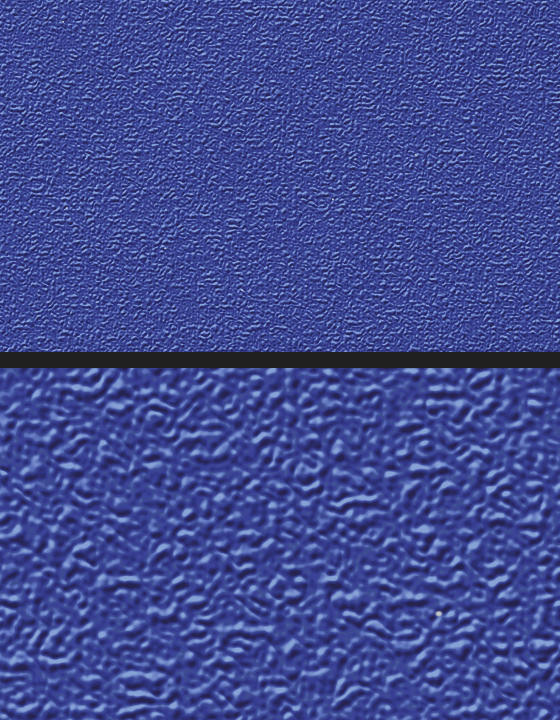
Top: the whole. Bottom: its middle third, enlarged.
Give the GLSL for this texture, as a Shadertoy shader.

```glsl
// Blue pebbled leatherette: folded gradient noise forms a height field of
// small rounded grains. Its slope toward a light from above picks a colour
// from a dark-to-bright ramp; faint mottling and rare pale flecks are added.

const float GRAINS = 66.0;                     // grain cells per canvas height
const vec2  GRAIN_STRETCH = vec2(0.95, 1.0);   // below 1 widens the grains
const float WARP = 0.3;                        // irregularity of grain outlines
const float CREASE = 0.07;                     // softness of valleys
const float DETAIL = 0.28;                     // strength of the fine wrinkles
const vec2  LIGHT = vec2(-0.35, 0.94);         // direction toward the light
const float SLOPE_STEP = 0.15;                 // half width of the slope filter
const float RELIEF = 2.2;                      // gain from slope to tone
const float MOTTLE = 0.12;                     // broad light and dark drift
const float SIDE_FADE = 0.1;                   // left side slightly brighter
const float FLECK_CELLS = 8.0;                 // fleck cells per canvas height
const float FLECK_SHARE = 0.04;                // share of cells with a fleck
const float FLECK_RADIUS = 0.0035;
const vec3  FLECK_COLOR = vec3(0.76, 0.78, 0.78);

// Ramp colours and the slope, in standard deviations, where each one sits.
const vec3 RAMP[6] = vec3[6](
    vec3(0.16, 0.16, 0.38), vec3(0.18, 0.20, 0.49), vec3(0.23, 0.26, 0.60),
    vec3(0.24, 0.30, 0.56), vec3(0.33, 0.40, 0.71), vec3(0.44, 0.53, 0.78));
const float STOPS[6] = float[6](-1.81, -0.92, -0.11, 0.48, 0.97, 1.70);

// Integer hash of a lattice cell, 0 to 1
float hash(vec2 cell) {
    uvec2 q = uvec2(ivec2(cell));
    uint h = (q.x * 1597334673u) ^ (q.y * 3812015801u);
    h = (h ^ (h >> 15)) * 1597334673u;
    h = (h ^ (h >> 15)) * 3812015801u;
    return float((h ^ (h >> 16)) >> 8) * exp2(-24.0);
}

float cornerSlope(vec2 cell, vec2 offset) {
    float angle = 6.28319 * hash(cell);
    return dot(vec2(cos(angle), sin(angle)), offset);
}

float gradientNoise(vec2 p) {
    vec2 i = floor(p), f = p - i;
    vec2 u = f * f * f * (f * (f * 6.0 - 15.0) + 10.0);
    vec2 e = vec2(1.0, 0.0);
    float low  = mix(cornerSlope(i, f), cornerSlope(i + e.xy, f - e.xy), u.x);
    float high = mix(cornerSlope(i + e.yx, f - e.yx), cornerSlope(i + e.xx, f - e.xx), u.x);
    return mix(low, high, u.y);
}

// Rounded grains between soft creases, plus fine wrinkles
float grainHeight(vec2 p) {
    vec2 bend = vec2(gradientNoise(p * 0.6 + 31.7), gradientNoise(p * 0.6 + 87.3));
    float n = gradientNoise(p + WARP * bend);
    return sqrt(n * n + CREASE * CREASE) + DETAIL * gradientNoise(p * 2.0 + 53.1);
}

vec3 rampColor(float tone) {
    vec3 color = RAMP[0];
    for (int k = 1; k < 6; k++) {
        float t = (tone - STOPS[k - 1]) / (STOPS[k] - STOPS[k - 1]);
        float top = k == 5 ? 1.8 : 1.0;        // let highlights run brighter
        float bottom = k == 1 ? -0.6 : 0.0;    // let shadows run darker
        color += (RAMP[k] - RAMP[k - 1]) * clamp(t, bottom, top);
    }
    return color;
}

// Coverage of rare small specks, one at most per cell
float fleckMask(vec2 uv) {
    vec2 p = uv * FLECK_CELLS;
    vec2 cell = floor(p);
    vec2 center = 0.2 + 0.6 * vec2(hash(cell + 211.0), hash(cell + 307.0));
    float d = length((p - cell - center) * vec2(0.8, 1.0)) / FLECK_CELLS;
    float present = step(hash(cell + 101.0), FLECK_SHARE);
    return present * (1.0 - smoothstep(0.3 * FLECK_RADIUS, FLECK_RADIUS, d));
}

void mainImage(out vec4 fragColor, in vec2 fragCoord) {
    vec2 uv = fragCoord / iResolution.y;

    // Slope of the relief toward the light
    vec2 p = uv * GRAINS * GRAIN_STRETCH;
    vec2 reach = SLOPE_STEP * normalize(LIGHT);
    float slope = (grainHeight(p - reach) - grainHeight(p + reach)) / (2.0 * SLOPE_STEP);

    // Broad unevenness of the sheet
    float drift = MOTTLE * (gradientNoise(uv * 3.0 + 7.0) + gradientNoise(uv * 9.0 + 19.0));
    drift += SIDE_FADE * (0.5 - fragCoord.x / iResolution.x);

    vec3 color = rampColor(RELIEF * slope + drift);
    color = mix(color, FLECK_COLOR, fleckMask(uv));
    fragColor = vec4(clamp(color, 0.0, 1.0), 1.0);
}
```
